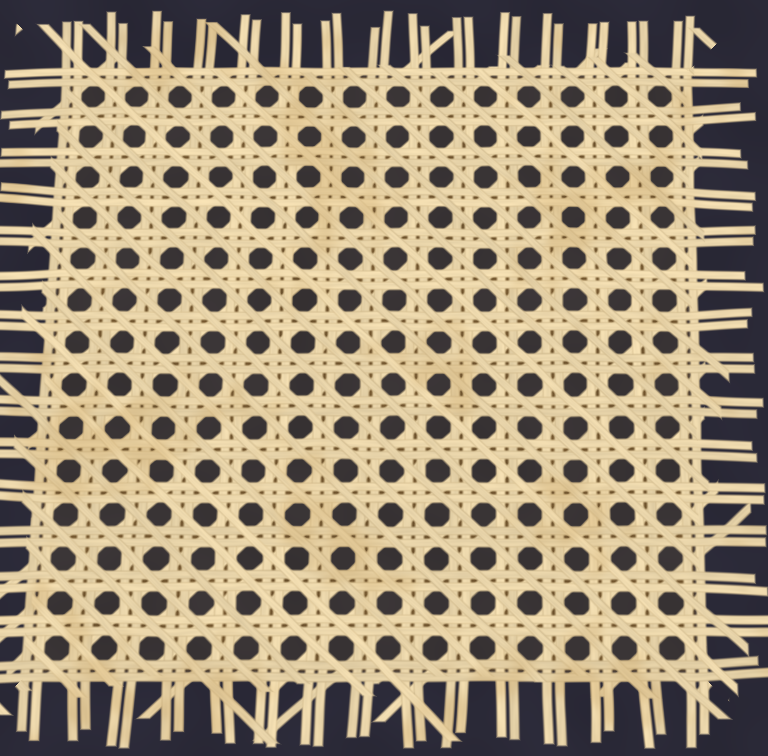
This pattern is drawn by a WebGL 1 fragment shader. Its source:

```glsl
precision highp float;
uniform vec2 u_resolution;

// Weave layout, lengths in canvas heights, measured down from the top
const float HALF_CELLS = 6.5;       // 14 x 14 holes, 15 strand pairs each way
const float FIRST_ROW = 0.128;
const float ROW_PITCH = 0.0524;
const float ROW_GROWTH = 0.000286;
const float CENTER_X = 0.498;
const float CENTER_LEAN = -0.0215;
const float COLUMN_PITCH = 0.0577;
const float COLUMN_GROWTH = 0.0067;

// Strand shape, in cells
const float PAIR_OFFSET = 0.135;
const float PAIR_HALF_WIDTH = 0.1;
const float DIAGONAL_HALF_WIDTH = 0.093;
const float SOFTNESS = 0.02;
const float SWAY = 0.16;
const float WANDER = 0.09;

const vec3 BACKDROP = vec3(0.165, 0.16, 0.215);
const vec3 HOLE = vec3(0.22, 0.20, 0.205);
const vec3 GAP = vec3(0.43, 0.32, 0.17);
const vec3 CANE = vec3(0.925, 0.845, 0.675);
const vec3 CANE_EDGE = vec3(0.74, 0.64, 0.45);
const vec3 STAIN = vec3(0.80, 0.66, 0.42);

float hash(vec2 p) {
  return fract(sin(dot(p, vec2(127.1, 311.7))) * 43758.5453);
}

vec2 gradientAt(vec2 cell) {
  float angle = 6.2832 * hash(cell);
  return vec2(cos(angle), sin(angle));
}

float gradientNoise(vec2 p) {
  vec2 i = floor(p);
  vec2 f = p - i;
  vec2 w = f * f * f * (f * (f * 6.0 - 15.0) + 10.0);
  float a = dot(gradientAt(i), f);
  float b = dot(gradientAt(i + vec2(1.0, 0.0)), f - vec2(1.0, 0.0));
  float c = dot(gradientAt(i + vec2(0.0, 1.0)), f - vec2(0.0, 1.0));
  float d = dot(gradientAt(i + 1.0), f - 1.0);
  return mix(mix(a, b, w.x), mix(c, d, w.x), w.y);
}

float inside(float dist, float soft) {
  return 1.0 - smoothstep(-soft, soft, dist);
}

// Canvas position to weave cells, centred on the panel, y down
vec2 weaveCoords(vec2 pos) {
  float drop = 1.0 - pos.y - FIRST_ROW;
  float root = sqrt(max(ROW_PITCH * ROW_PITCH + 4.0 * ROW_GROWTH * drop, 0.0));
  float row = (root - ROW_PITCH) / (2.0 * ROW_GROWTH);
  float column = (pos.x - CENTER_X - CENTER_LEAN * drop) / (COLUMN_PITCH + COLUMN_GROWTH * drop);
  return vec2(column, row - HALF_CELLS);
}

// Cane colour with edge shading, a tone per strand and fibre streaks
vec3 caneColor(float dist, float halfWidth, vec2 id, float along, float across) {
  float tone = 0.96 + 0.07 * hash(id + 5.3);
  tone += 0.05 * gradientNoise(vec2(along * 1.7, across * 14.0) + id);
  float rim = smoothstep(-0.5 * halfWidth, 0.0, dist);
  return mix(CANE, CANE_EDGE, 0.4 * rim) * tone;
}

// Paired strands along one axis, with uneven loose ends
vec3 layPairs(vec3 under, float across, float along, vec2 reach, float family, float soft) {
  float index = floor(across + 0.5);
  float end = sign(along);
  float past = abs(along) - HALF_CELLS;
  vec2 pairId = vec2(index, family);
  float bend = SWAY * (hash(pairId + end * 0.31) - 0.5) * max(past - 0.5, 0.0);
  float f = across - index - bend;
  f += 0.04 * gradientNoise(vec2(along * 0.6, index * 3.7 + family));
  vec2 id = vec2(index * 2.0 + step(0.0, f), family);
  float dist = abs(abs(f) - PAIR_OFFSET) - PAIR_HALF_WIDTH;
  float cut = past - mix(reach.x, reach.y, hash(id + end * 0.17));
  float cover = inside(max(dist, cut), soft) * step(abs(index), HALF_CELLS + 0.6);
  return mix(under, caneColor(dist, PAIR_HALF_WIDTH, id, along, f), cover);
}

// Single diagonal strands, most trimmed near the border and a few left long
vec3 layDiagonals(vec3 under, float across, float along, float past, float family, float soft) {
  float index = floor(across);
  vec2 id = vec2(index, family);
  float end = sign(along);
  float f = across - index - 0.5;
  f += WANDER * gradientNoise(vec2(along * 0.45, index * 5.3 + family));
  f -= SWAY * (hash(id + end * 0.23) - 0.5) * max(past - 0.3, 0.0);
  float dist = abs(f) * 0.7071 - DIAGONAL_HALF_WIDTH;
  float reach = 0.6 + 1.5 * pow(hash(id + end * 0.41), 3.0);
  float cover = inside(max(dist, past - reach), soft);
  return mix(under, caneColor(dist, DIAGONAL_HALF_WIDTH, id, along, f), cover);
}

void main() {
  vec2 pos = gl_FragCoord.xy / u_resolution.y;
  vec2 q = weaveCoords(pos);
  float soft = SOFTNESS + 0.6 / (u_resolution.y * COLUMN_PITCH);
  float past = max(abs(q.x), abs(q.y)) - HALF_CELLS;
  float body = inside(past - 0.5, 0.1);

  // Dark ground, with brown slits between paired strands
  vec2 pairLine = abs(fract(q + 0.5) - 0.5);
  float slit = inside(min(pairLine.x, pairLine.y) - 0.11, 0.04);
  vec3 color = mix(BACKDROP, mix(HOLE, GAP, slit), body);
  color *= 1.0 + 0.12 * gradientNoise(pos * 9.0);
  vec3 ground = color;

  // Woven layers from back to front
  color = layDiagonals(color, q.x + q.y, q.x - q.y, past, 11.0, soft);
  color = layPairs(color, q.x, q.y, vec2(1.75, 2.2), 23.0, soft);
  color = layPairs(color, q.y, q.x, vec2(1.8, 2.25), 37.0, soft);
  color = layDiagonals(color, q.x - q.y, q.x + q.y, past, 53.0, soft);

  // Patchy golden staining on the cane only
  float stain = smoothstep(0.05, 0.55, gradientNoise(pos * 6.0) + 0.5 * gradientNoise(pos * 27.0));
  float onCane = smoothstep(0.1, 0.6, distance(color, ground));
  color = mix(color, STAIN, 0.35 * stain * onCane);
  gl_FragColor = vec4(color, 1.0);
}
```
